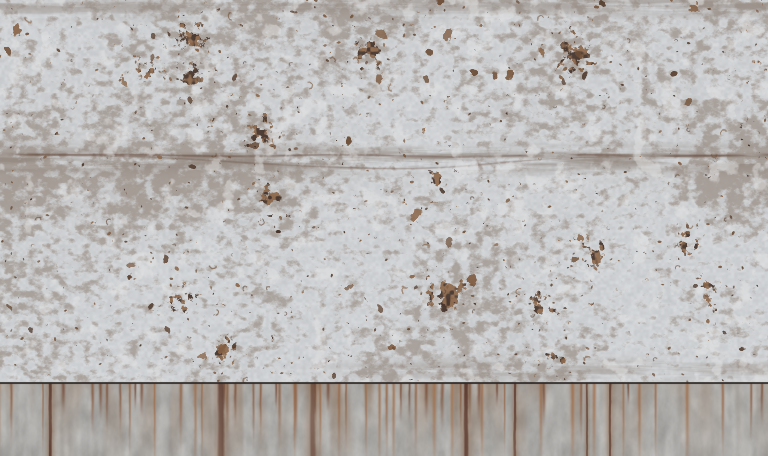
Give the GLSL for this texture, as a Shadertoy shader.

```glsl
// Weathered pale concrete with rust crusts above a grey strip of rust runs.
// Layered noise stains the wall and crumbles rust around crowded regions;
// hashed cells scatter flakes, and the strip repeats tapering streaks.
#define LEDGE_Y 0.160
#define SEAM_Y 0.650
#define STAIN 0.72
#define GRAIN 0.80
#define CRUST 0.88
#define FLAKE_RADIUS 0.012
#define SPECK_RADIUS 0.0042
#define RUN_SPACING 0.017
#define PALE vec3(0.815, 0.825, 0.835)
#define DUST vec3(0.600, 0.555, 0.520)
#define RUST vec3(0.540, 0.390, 0.270)
#define UMBER vec3(0.240, 0.170, 0.135)

// Crowded regions: centre and radius
const vec3 REGIONS[16] = vec3[16](
    vec3(0.42, 0.92, 0.032), vec3(0.33, 0.84, 0.032), vec3(0.42, 0.84, 0.030),
    vec3(0.81, 0.89, 0.038), vec3(1.265, 0.886, 0.036), vec3(0.577, 0.708, 0.032),
    vec3(0.96, 0.60, 0.024), vec3(0.59, 0.566, 0.026), vec3(0.98, 0.35, 0.038),
    vec3(1.50, 0.467, 0.030), vec3(0.395, 0.346, 0.028), vec3(1.18, 0.327, 0.030),
    vec3(0.487, 0.237, 0.026), vec3(1.217, 0.21, 0.026), vec3(1.55, 0.364, 0.028),
    vec3(1.31, 0.443, 0.027));
// Widest runs: position, half width, strength
const vec3 MAIN_RUNS[7] = vec3[7](
    vec3(0.110, 0.0065, 0.85), vec3(0.485, 0.0125, 0.75), vec3(0.686, 0.0105, 0.55),
    vec3(1.022, 0.0085, 0.90), vec3(1.129, 0.0050, 0.75), vec3(1.287, 0.0035, 0.65),
    vec3(1.338, 0.0045, 0.75));

vec2 hash22(vec2 p) {
    vec3 q = fract(p.xyx * vec3(0.1031, 0.1030, 0.0973));
    q += dot(q, q.yzx + 33.33);
    return fract((q.xx + q.yz) * q.zy);
}
float noise(vec2 p) {
    vec2 i = floor(p), f = fract(p), e = vec2(0.0, 1.0);
    f *= f * (3.0 - 2.0 * f);
    return mix(mix(hash22(i).x, hash22(i + e.yx).x, f.x),
               mix(hash22(i + e).x, hash22(i + e.yy).x, f.x), f.y);
}
float fbm(vec2 p) {
    float sum = 0.0, amp = 0.53;
    for (int i = 0; i < 4; i++, amp *= 0.5) {
        sum += amp * noise(p);
        p = mat2(1.6, 1.2, -1.2, 1.6) * p + 7.3;
    }
    return sum;
}
float band(float x, float centre, float width) {
    float d = (x - centre) / width;
    return exp(-d * d);
}
float crowding(vec2 p, float spread) {
    float most = 0.0;
    for (int i = 0; i < 16; i++)
        most = max(most, band(length(p - REGIONS[i].xy), 0.0, REGIONS[i].z * spread));
    return most;
}
// Ragged flakes and curls; rgb is colour, a is cover
vec4 scatter(vec2 p, float cell, float radius, float chance, float seed) {
    vec2 id = floor(p / cell);
    float ragged = fbm(p * 75.0 + seed) - 0.5;
    vec4 paint = vec4(RUST, 0.0);
    for (int n = 0; n < 9; n++) {
        vec2 c = id + vec2(n % 3 - 1, n / 3 - 1);
        vec2 h = hash22(c + seed), k = hash22(c + seed + 31.7);
        vec2 centre = (c + 0.15 + 0.7 * h) * cell, q = p - centre;
        if (k.x > chance * (0.2 + 0.8 * crowding(centre, 2.2))) continue;
        float r = radius * mix(0.35, 1.0, k.y), a = 6.283 * h.x;
        vec2 dir = vec2(cos(a), sin(a));
        float d = length(vec2(dot(q, dir), 1.6 * dot(q, dir.yx * vec2(-1, 1)))) - r + ragged * r * 2.6;
        if (h.y < 0.3) d = max(abs(length(q) - 0.65 * r + ragged * r) - 0.15 * r, dot(q, dir));
        float soft = max(0.15 * r, 0.8 / iResolution.y);
        float cover = (1.0 - smoothstep(-soft, soft, d)) * mix(0.6, 0.95, h.y);
        if (cover > paint.a) paint = vec4(mix(UMBER, RUST, k.y), cover);
    }
    return paint;
}
vec3 wall(vec2 p) {
    float broad = fbm(p * 5.0 + 2.0), fine = fbm(p * vec2(58.0, 76.0)), grit = noise(p * 150.0);
    float grain = fbm(p * vec2(6.0, 85.0) + 4.0);
    // Dirt gathers at the seam, the top edge and the lower right
    float bands = band(p.y, SEAM_Y, 0.026) + 0.7 * band(p.y, 0.99, 0.025)
        + 0.6 * band(p.y, 0.19, 0.020) * smoothstep(0.6, 1.0, p.x);
    float dirt = 0.35 * band(length((p - vec2(0.22, 0.60)) * vec2(0.6, 1.0)), 0.0, 0.10)
        + 0.20 * band(p.y, 0.60, 0.09) + 0.12 * band(p.y, 0.80, 0.16);
    float mottled = smoothstep(0.42, 0.80, fine + 0.6 * (broad - 0.5) + 0.45 * dirt);
    vec3 col = PALE + 0.05 * (grit - 0.5) + 0.06 * (fine - 0.5);
    col = mix(col, DUST, STAIN * mottled + 0.3 * dirt * broad);
    col = mix(col, DUST * 0.95, GRAIN * bands * smoothstep(0.25, 0.68, grain));
    // Two fine cracks part and rejoin along the seam
    float y = p.y - SEAM_Y - 0.006 * noise(vec2(p.x * 4.0, 1.0));
    float crack = band(y, 0.006, 0.0026) + 0.6 * band(y, 0.004 - 0.027 * band(p.x, 0.82, 0.32), 0.0022);
    col = mix(col, UMBER * 1.6, 0.5 * crack * smoothstep(0.25, 0.6, fbm(p * vec2(9.0, 30.0))));
    col = mix(col, vec3(0.89), 0.5 * smoothstep(0.60, 0.75, fbm(p * 30.0 + 40.0)));
    // Crumbling crusts, then loose flakes and specks
    float crumb = fbm(p * 72.0 + 19.0);
    float crust = smoothstep(0.0, 0.10, crumb + 0.40 * crowding(p, 1.0) - 0.79);
    col = mix(col, mix(UMBER, RUST, smoothstep(0.25, 0.65, noise(p * 120.0))), CRUST * crust);
    vec4 spots = scatter(p, 0.050, FLAKE_RADIUS, 0.55, 53.0);
    col = mix(col, spots.rgb, spots.a);
    spots = scatter(p, 0.019, SPECK_RADIUS, 0.40, 97.0);
    return mix(col, spots.rgb, spots.a);
}
vec3 strip(vec2 p) {
    float depth = 1.0 - p.y / LEDGE_Y, id = floor(p.x / RUN_SPACING);
    float wear = fbm(p * vec2(40.0, 25.0)), lines = noise(vec2(p.x * 110.0, p.y * 9.0));
    float density = 0.35 + 0.45 * band(p.x, 0.80, 0.45);
    vec3 col = vec3(0.675, 0.67, 0.66) + 0.16 * (wear - 0.5) + 0.05 * (lines - 0.5);
    float wash = smoothstep(0.35, 0.8, noise(vec2(p.x * 42.0, p.y * 4.0))) * density;
    col = mix(col, RUST, 0.6 * wash * (1.0 - 0.8 * depth));
    for (int i = -1; i <= 1; i++) {
        vec2 c = vec2(id + float(i), 5.0), h = hash22(c), k = hash22(c + 14.0);
        float reach = mix(0.35, 1.5, k.y);
        float run = band(p.x, (c.x + h.x) * RUN_SPACING + 0.002 * (wear - 0.5), mix(0.0018, 0.0042, h.y));
        run *= step(k.x, density) * (1.0 - smoothstep(0.1 * reach, reach, depth));
        col = mix(col, mix(vec3(0.42, 0.26, 0.19), vec3(0.64, 0.45, 0.31), k.y), 0.75 * run);
    }
    for (int i = 0; i < 7; i++) {
        vec3 m = MAIN_RUNS[i];
        float x = abs(p.x - m.x + 0.003 * (wear - 0.5));
        col = mix(col, RUST, 0.45 * band(x, 0.0, m.y * 1.5));
        float core = 1.0 - smoothstep(0.2 * m.y, 0.8 * m.y, x);
        col = mix(col, vec3(0.34, 0.20, 0.16), core * m.z * (1.0 - 0.5 * depth * lines));
    }
    return col;
}
void mainImage(out vec4 fragColor, in vec2 fragCoord) {
    vec2 p = fragCoord / iResolution.y;
    float px = 1.0 / iResolution.y;
    vec3 col = mix(strip(p), wall(p), smoothstep(-px, px, p.y - LEDGE_Y));
    float gap = 1.0 - smoothstep(0.0008, 0.0008 + 1.3 * px, abs(p.y - LEDGE_Y));
    fragColor = vec4(mix(col, vec3(0.16, 0.14, 0.13), 0.85 * gap), 1.0);
}
```
